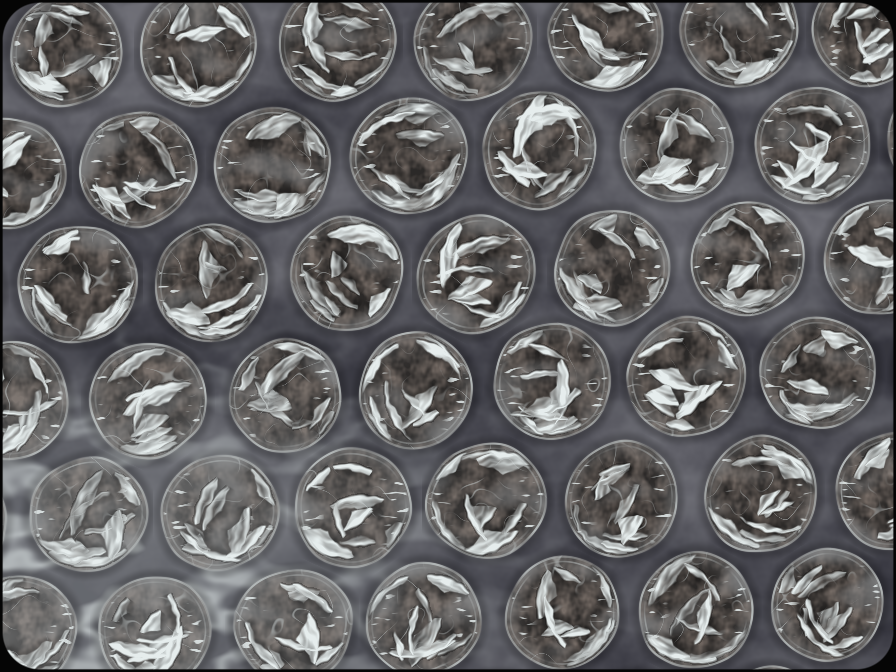
Reproduce this pattern procedurally as a Shadertoy shader.

```glsl
// Bubble wrap: staggered rows of crinkled clear domes on a hazy grey film

// Layout, in units of canvas height
const float PITCH = 0.2;
const float ROW_STEP = 0.1725;
const float RADIUS = 0.086;
const float TILT = 0.034;
const float ROW_DRIFT = 0.007;
const float JITTER = 0.005;
const vec2 ANCHOR = vec2(0.7135, 0.597);
const float CORNER = 0.055;
const float MARGIN = 0.004;

// Surface
const int FOLDS = 9;
const float RIM_WIDTH = 0.018;
const vec3 FILM_DARK = vec3(0.21, 0.21, 0.245);
const vec3 FILM_LIGHT = vec3(0.43, 0.43, 0.46);
const vec3 HAZE = vec3(0.68, 0.70, 0.71);
const vec3 GROUND_DARK = vec3(0.17, 0.16, 0.155);
const vec3 GROUND_LIGHT = vec3(0.46, 0.42, 0.395);
const vec3 VEIL = vec3(0.50, 0.505, 0.51);
const vec3 RIM = vec3(0.70, 0.72, 0.72);
const vec3 GLINT = vec3(0.90, 0.93, 0.93);
const vec3 BORDER = vec3(0.02);

vec2 hash2(vec2 p) {
    p = vec2(dot(p, vec2(127.1, 311.7)), dot(p, vec2(269.5, 183.3)));
    return fract(sin(p) * 43758.5);
}

float corner(vec2 cell, vec2 offset, vec2 f) {
    return dot(hash2(cell + offset) * 2.0 - 1.0, f - offset);
}

// Gradient noise, roughly -0.7 to 0.7
float noise(vec2 p) {
    vec2 i = floor(p), f = p - i;
    vec2 s = f * f * f * (f * (f * 6.0 - 15.0) + 10.0);
    return mix(mix(corner(i, vec2(0, 0), f), corner(i, vec2(1, 0), f), s.x),
               mix(corner(i, vec2(0, 1), f), corner(i, vec2(1, 1), f), s.x), s.y);
}

float fbm(vec2 p) {
    return noise(p) + 0.5 * noise(p * 2.1 + 5.2) + 0.25 * noise(p * 4.3 + 9.7);
}

// Bright line of half-width w along the zero level of d
float line(float d, float w, float aa) {
    return 1.0 - smoothstep(max(w - aa, 0.0), w + aa, abs(d));
}

// Angular folds of plastic along the edges: x is their light, y their shade
vec2 foldLight(vec2 u, vec2 id, float aa) {
    vec2 result = vec2(0.0);
    float ripple = 0.05 * noise(u * 6.0 + id * 13.0);
    for (int i = 0; i < FOLDS; i++) {
        vec2 a = hash2(id + 3.7 * float(i) + 1.3);
        vec2 b = hash2(id * 1.7 + 5.9 * float(i) + 8.1);
        float side = i % 3 == 2 ? 1.0 : -1.0;
        float angle = side * 1.57 + (a.x - 0.5) * 2.2;
        float reach = mix(0.93, 0.2, b.x * b.x);
        float turn = angle + (a.y - 0.5) * 2.2 * (1.15 - reach);
        vec2 outward = vec2(cos(turn), sin(turn));
        vec2 v = u - reach * vec2(cos(angle), sin(angle));
        v = vec2(dot(v, vec2(-outward.y, outward.x)), dot(v, outward));
        float bend = 0.5 * v.x * v.x + ripple;
        float kink = 0.35 * abs(fract(v.x * 1.5 + a.x * 7.0) - 0.5);
        float len = 0.25 + 0.45 * b.y;
        float w = mix(0.07, 0.38, a.y * a.y) * (1.0 - abs(v.x) / len) + kink * 0.4;
        w *= 1.0 - smoothstep(0.8 * len, len, abs(v.x));
        v.y += bend;
        float inside = smoothstep(-aa, aa, v.y + w) * (1.0 - smoothstep(-aa, aa, v.y));
        float sheen = mix(0.35, 0.85, fract(a.x * 5.3 + b.y));
        sheen += 0.35 * smoothstep(0.6, 0.0, -v.y / max(w, 0.01) + 0.6 * noise(v * 5.0 + id));
        sheen += 0.8 * noise(vec2(v.x * 3.0 + v.y * 5.0, v.y * 13.0) + id * 5.0);
        float solid = smoothstep(0.0, 0.04, w);
        result.x = max(result.x, inside * solid * clamp(sheen, 0.1, 1.0));
        result.y = max(result.y, solid * smoothstep(-w - 0.16, -w, v.y) * step(v.y, 0.03));
    }
    return result;
}

// Milky sheen that gathers in the lower left
float hazeAt(vec2 p) {
    return 1.0 - smoothstep(0.1, 0.72, length((p - vec2(0.12, 0.14)) * vec2(0.9, 1.6)));
}

vec3 filmColour(vec2 p) {
    float tone = 0.42 + 0.9 * fbm(p * vec2(2.5, 5.5)) + 0.2 * fbm(p * 30.0);
    vec3 col = mix(FILM_DARK, FILM_LIGHT, clamp(tone + 0.3 * (p.y - 0.5), 0.0, 1.0));
    float streak = 1.0 - smoothstep(0.0, 0.22, abs(fbm(p * vec2(6.0, 10.0) + 3.0)));
    return mix(col, HAZE, hazeAt(p) * (0.4 + 0.55 * streak) + 0.08 * streak);
}

vec3 domeColour(vec2 p, vec2 u, vec2 id, float aa) {
    vec2 seed = id * 17.3;
    vec3 film = filmColour(p);
    float r = length(u) + 0.07 * noise(u * 1.3 + seed);

    // Dark ground seen through the dome, under smooth grey reflections
    float tone = 0.42 + 1.1 * fbm(u * vec2(3.4, 2.4) + seed) + 0.4 * noise(u * 11.0 + seed);
    vec3 col = mix(GROUND_DARK, GROUND_LIGHT, clamp(tone, 0.0, 1.0));
    float sheet = smoothstep(-0.05, 0.4, noise(u * vec2(1.0, 1.7) + seed + 6.0));
    col = mix(col, VEIL, 0.55 * sheet + 0.35 * smoothstep(0.6, 1.0, r));
    col = mix(col, HAZE, 0.35 * hazeAt(p));

    // Fine creases, broad folds and short glints near the sides
    float crease = line(noise(u * 2.2 + seed + 4.0), 0.015, aa * 0.6);
    col = mix(col, RIM, 0.6 * crease * smoothstep(-0.1, 0.3, noise(u * 2.0 - seed)));
    float tick = smoothstep(0.22, 0.36, noise(u * vec2(4.0, 13.0) + seed));
    vec2 fold = foldLight(u, id, aa);
    float light = max(fold.x, 0.85 * tick * smoothstep(0.4, 0.7, abs(u.x)));
    col *= 1.0 - 0.25 * fold.y;
    col = mix(col, GLINT, light * (1.0 - smoothstep(0.91, 0.97, r)));

    // Thin double rim, brighter in places, with a soft shadow on the film
    float shadow = smoothstep(0.98, 1.03, r) * (1.0 - smoothstep(1.03, 1.2, r));
    col = mix(col, film * (1.0 - 0.2 * shadow), smoothstep(1.0 - aa, 1.0 + aa, r));
    float patchy = clamp(0.6 + 1.1 * noise(u * 2.0 + seed + 2.0), 0.1, 1.0);
    col = mix(col, RIM, patchy * line(r - 0.985, RIM_WIDTH, aa * 0.5));
    return mix(col, RIM, 0.7 * (1.0 - patchy) * line(r - 0.9, 0.014, aa * 0.5));
}

void mainImage(out vec4 fragColor, in vec2 fragCoord) {
    vec2 p = fragCoord / iResolution.y;
    vec2 size = iResolution.xy / iResolution.y;
    float pixel = 1.0 / iResolution.y;

    // Nearest dome among the neighbouring staggered rows
    vec2 q = p - ANCHOR;
    q.y -= TILT * q.x;
    float nearRow = round(-q.y / ROW_STEP);
    vec2 u = vec2(9.0), id = vec2(0.0);
    for (int k = -1; k <= 1; k++) {
        float row = nearRow + float(k);
        float x = q.x - ROW_DRIFT * row + 0.5 * PITCH * mod(row, 2.0);
        vec2 cell = vec2(round(x / PITCH), row);
        vec2 local = vec2(x - cell.x * PITCH, q.y + row * ROW_STEP);
        local = (local - JITTER * (2.0 * hash2(cell) - 1.0)) / RADIUS;
        local *= 1.0 + 0.07 * (hash2(cell + 31.0) - 0.5);
        if (length(local) < length(u)) { u = local; id = cell; }
    }
    vec3 col = domeColour(p, u, id, 1.2 * pixel / RADIUS);

    // Dark rounded border
    vec2 edge = abs(p - 0.5 * size) - 0.5 * size + CORNER + MARGIN;
    float border = length(max(edge, 0.0)) - CORNER;
    fragColor = vec4(mix(col, BORDER, smoothstep(-pixel, pixel, border)), 1.0);
}
```
